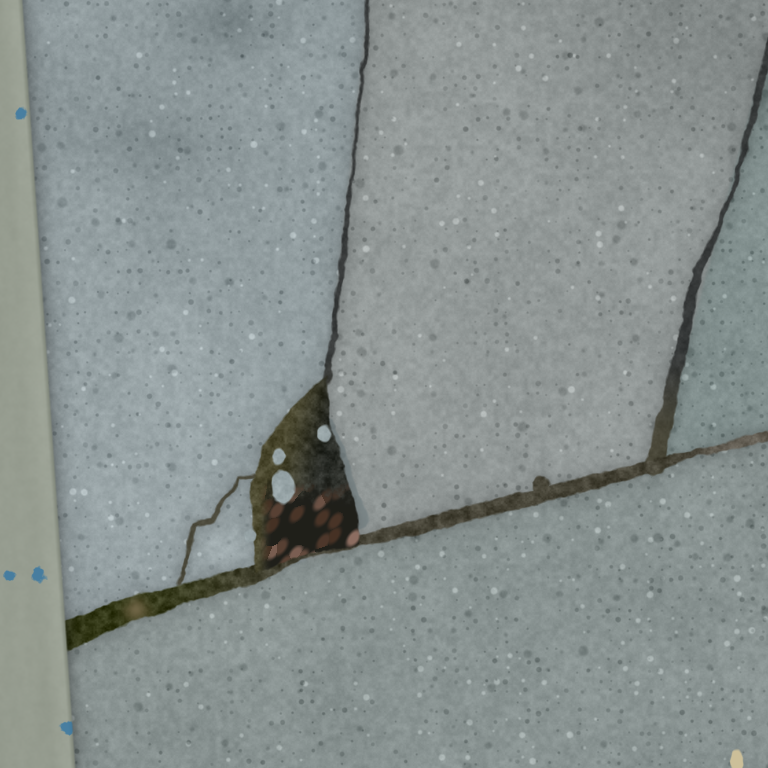
This texture is drawn by a WebGL 2 fragment shader. Its source:

```glsl
#version 300 es
precision highp float;
// Cracked concrete paving beside a painted board: tapered polylines form the
// cracks and mossy joint, a polygon holds the hole full of leaf litter, and
// cellular spots with layered noise give the concrete its pebbles and grain.
#define GRAIN 0.11
#define MOTTLE 0.055
#define ROUGHNESS 0.007
#define SOFTNESS 0.0018
#define PEBBLES 75.0
#define LEAVES 62.0
#define TRACE(d, P) for (int i = 0; i + 1 < P.length(); i++) d = min(d, taper(q, P[i], P[i + 1]))

uniform vec2 u_resolution;
out vec4 fragColor;

// Paths as x, y, half width
const vec3 LONG_CRACK[] = vec3[](vec3(.477,1.01,.002), vec3(.478,.948,.003), vec3(.467,.87,.002),
  vec3(.458,.766,.002), vec3(.449,.688,.004), vec3(.44,.609,.003), vec3(.426,.505,.005));
const vec3 SIDE_CRACK[] = vec3[](vec3(1.003,.95,.003), vec3(.99,.889,.005), vec3(.957,.759,.003),
  vec3(.931,.694,.004), vec3(.908,.648,.006), vec3(.898,.596,.007), vec3(.872,.479,.009), vec3(.853,.395,.013));
const vec3 JOINT[] = vec3[](vec3(.08,.17,.019), vec3(.169,.206,.016), vec3(.247,.229,.012),
  vec3(.326,.251,.012), vec3(.39,.28,.009), vec3(.469,.295,.007), vec3(.56,.318,.01),
  vec3(.833,.388,.009), vec3(.911,.411,.004), vec3(1.01,.434,.007));
const vec3 CHIP_CRACK[] = vec3[](vec3(.234,.241,.003), vec3(.254,.316,.003),
  vec3(.276,.323,.004), vec3(.289,.346,.003), vec3(.312,.378,.002), vec3(.33,.381,.003));
const vec2 HOLE[] = vec2[](vec2(.426,.512), vec2(.428,.453), vec2(.449,.388), vec2(.465,.33),
  vec2(.469,.29), vec2(.39,.276), vec2(.332,.255), vec2(.326,.362), vec2(.341,.42), vec2(.378,.466), vec2(.41,.499));
// Blobs as x, y, radius
const vec3 STONES[] = vec3[](vec3(.362,.405,.009), vec3(.369,.366,.017), vec3(.423,.436,.009), vec3(.326,.302,.008));
const vec3 PAINT[] = vec3[](vec3(.026,.853,.007), vec3(.012,.25,.007), vec3(.051,.252,.009), vec3(.087,.052,.009));

vec2 hash2(vec2 c) {
  vec3 v = fract(c.xyx * vec3(.1031, .1030, .0973));
  v += dot(v, v.yzx + 33.33);
  return fract((v.xx + v.yz) * v.zy);
}
float noise(vec2 p) {
  vec2 i = floor(p), f = fract(p);
  f = f * f * (3. - 2. * f);
  return mix(mix(hash2(i).x, hash2(i + vec2(1, 0)).x, f.x),
             mix(hash2(i + vec2(0, 1)).x, hash2(i + 1.).x, f.x), f.y);
}
float layers(vec2 p) { return .5 * noise(p) + .3 * noise(p * 2.1 + 7.) + .2 * noise(p * 4.3 + 19.); }
float inside(float d) { return 1. - smoothstep(-SOFTNESS, SOFTNESS, d); }
float glow(vec2 p, vec2 centre, vec2 size) { p = (p - centre) / size; return exp(-dot(p, p)); }

// One round spot per cell, present with the given chance
float spots(vec2 p, float scale, float chance) {
  vec2 cell = floor(p * scale), k = hash2(cell + 91.);
  float d = length(fract(p * scale) - .3 - .4 * hash2(cell + scale)) - mix(.08, .27, k.y * k.y);
  return step(k.x, chance) * (1. - smoothstep(-.1, .1, d));
}
float taper(vec2 p, vec3 a, vec3 b) {
  vec2 e = b.xy - a.xy;
  float h = clamp(dot(p - a.xy, e) / dot(e, e), 0., 1.);
  return length(p - a.xy - e * h) - mix(a.z, b.z, h);
}
float holeDistance(vec2 p) {
  float d = 1., s = 1.;
  for (int i = 0, j = HOLE.length() - 1; i < HOLE.length(); j = i++) {
    vec2 e = HOLE[j] - HOLE[i], w = p - HOLE[i];
    d = min(d, length(w - e * clamp(dot(w, e) / dot(e, e), 0., 1.)));
    bvec3 c = bvec3(p.y >= HOLE[i].y, p.y < HOLE[j].y, e.x * w.y > e.y * w.x);
    if (all(c) || all(not(c))) s = -s;
  }
  return s * d;
}
// Cellular leaves with a random tint, dark gaps between
vec3 litter(vec2 p) {
  p = mat2(.8, .6, -.6, .8) * p * LEAVES * vec2(1., .55);
  float best = 9.;
  vec2 tint = vec2(0);
  for (int k = 0; k < 9; k++) {
    vec2 c = floor(p) + vec2(k % 3 - 1, k / 3 - 1);
    float d = length(p - c - hash2(c));
    if (d < best) { best = d; tint = hash2(c + 40.); }
  }
  vec3 leaf = mix(vec3(.27, .19, .14), vec3(.56, .44, .39), tint.x * tint.x);
  return mix(leaf, vec3(.12, .12, .1), max(smoothstep(.25, .6, best), step(.62, tint.y)));
}
vec3 concrete(vec2 p) {
  float lower = smoothstep(.005, -.005, p.y - .148 - .2865 * p.x - .008 * sin(3.14 * p.x));
  float right = smoothstep(-.004, .004, p.x - .746 - .27 * p.y);
  vec3 c = mix(vec3(.565, .61, .62), vec3(.577, .602, .598), smoothstep(-.004, .004, p.x - .37 - .11 * p.y));
  c = mix(mix(c, vec3(.52, .575, .57), right), vec3(.535, .575, .57), lower);
  c += .035 * glow(p, vec2(.2, .42), vec2(.25)) - .11 * glow(p, vec2(.3, .97), vec2(.06, .04));
  c -= .06 * glow(p, vec2(.19, .81), vec2(.09, .05)) + .06 * glow(p, vec2(.95, .98), vec2(.2, .15));
  c += MOTTLE * (layers(p * 9.) - .5) + GRAIN * (layers(p * 130.) - .5);
  c -= .14 * spots(p, PEBBLES, .3 + .2 * right) * (.4 + .6 * noise(p * 30.));
  c -= .09 * spots(p + .37, PEBBLES * .55, .2);
  return c + .13 * spots(p + .13, PEBBLES * .8, .09 + .1 * lower * p.x);
}

void main() {
  vec2 p = gl_FragCoord.xy / u_resolution;
  vec2 q = p + ROUGHNESS * (vec2(layers(p * 55.), layers(p * 55. + 31.)) - .5);
  vec3 c = concrete(p);
  float rough = layers(p * 110.) - .5;

  // Pale chip and the worn slope beside the hole
  c += .05 * glow(p, vec2(.29, .285), vec2(.035, .04));
  c = mix(c, vec3(.48, .53, .54), .75 * inside(taper(q, vec3(.428, .45, .006), vec3(.464, .325, .015))));

  // Cracks, joint and hole with contact shade
  float crack = 1., joint = length(q - vec2(.705, .367)) - .012, hole = holeDistance(q);
  TRACE(crack, LONG_CRACK);
  TRACE(crack, SIDE_CRACK);
  TRACE(crack, CHIP_CRACK);
  TRACE(joint, JOINT);
  c *= 1. - .14 * exp(-90. * max(min(crack, min(joint, hole)), 0.));
  vec3 gap = mix(vec3(.19, .2, .2), vec3(.27, .26, .2), smoothstep(.55, .42, p.y));
  c = mix(c, gap + .12 * rough, .93 * inside(crack));
  vec3 moss = mix(vec3(.2, .22, .09), vec3(.27, .26, .21), smoothstep(.15, .42, p.x));
  moss = mix(moss, vec3(.39, .37, .33), smoothstep(.86, .95, p.x)) + .26 * rough;
  moss = mix(moss, vec3(.43, .39, .27), glow(q, vec2(.178, .205), vec2(.015)));
  c = mix(c, moss, inside(joint));
  vec3 soil = mix(vec3(.3, .29, .19), vec3(.16, .17, .15), smoothstep(.36, .43, p.x + .25 * (.42 - p.y)));
  float leafy = smoothstep(.38, .34, p.y + .03 * rough) * smoothstep(.335, .355, p.x);
  c = mix(c, mix(soil + .24 * rough, litter(p), leafy), inside(hole));
  for (int i = 0; i < STONES.length(); i++)
    c = mix(c, vec3(.6, .65, .66) + .15 * rough, inside(length((q - STONES[i].xy) * vec2(1.1, .8)) - STONES[i].z));
  // Cream fragment in the corner
  c = mix(c, vec3(.8, .75, .6), inside(length((q - vec2(.96, .008)) * vec2(1.3, .7)) - .011));

  // Painted board, its shadow and blue scuffs
  float edge = p.x - .098 + .069 * p.y;
  c *= 1. - .28 * exp(-max(edge, 0.) * 90.);
  vec3 board = vec3(.585, .61, .56) + .03 * (layers(p * vec2(35., 6.)) - .5) + .025 * rough;
  board += .025 * smoothstep(-.035, -.01, edge) - .1 * smoothstep(-.007, 0., edge);
  for (int i = 0; i < PAINT.length(); i++)
    board = mix(board, vec3(.2, .46, .64), .8 * inside(length(q - PAINT[i].xy) - PAINT[i].z * (1. + rough)));
  c = mix(c, board, inside(edge));
  fragColor = vec4(clamp(c, 0., 1.), 1.);
}
```
